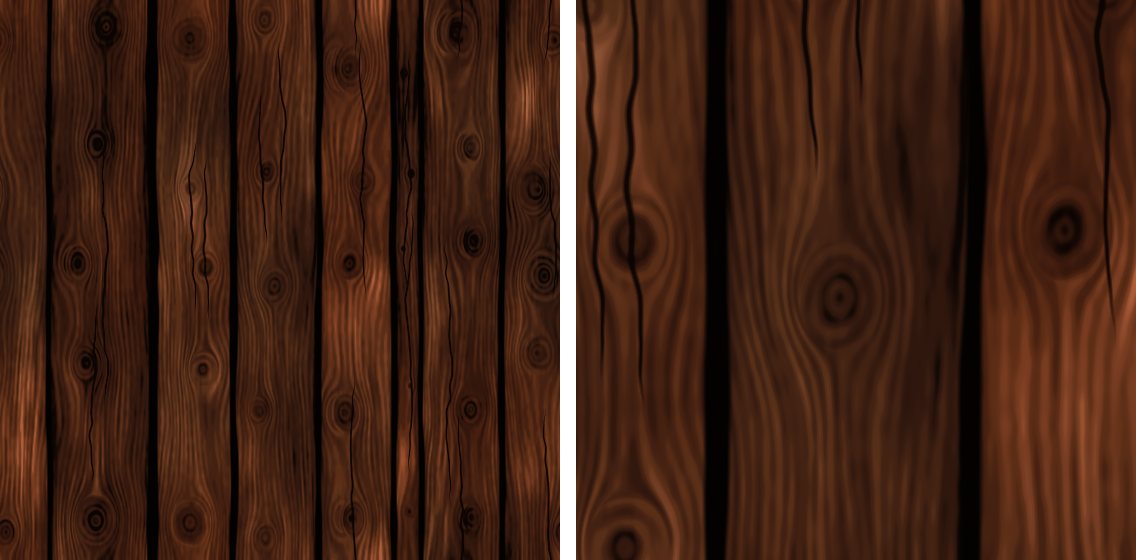
Left, the full canvas; right, a detail of the centre.
This texture is drawn by a WebGL 1 fragment shader. Its source:

```glsl
precision highp float;
// Seven weathered dark brown boards side by side, with black gaps between them.
// Grain is a periodic phase bent by noise and by flow around scattered knots;
// fibres, stains, worn patches and cracks then shift a tone looked up in a ramp.
uniform vec2 u_resolution;

const float BOARDS = 7.0;
const float RING_FREQUENCY = 700.0;

float hash(vec2 p) {
  vec3 q = fract(p.xyx * 0.1031);
  q += dot(q, q.yzx + 33.33);
  return fract((q.x + q.y) * q.z);
}

// Value noise that repeats over the unit square
float noise(vec2 p, vec2 cells, float seed) {
  vec2 q = p * cells;
  vec2 i = floor(q);
  vec2 f = fract(q);
  f = f * f * (3.0 - 2.0 * f);
  vec2 a = mod(i, cells) + seed * 17.0;
  vec2 b = mod(i + 1.0, cells) + seed * 17.0;
  return mix(mix(hash(a), hash(vec2(b.x, a.y)), f.x),
             mix(hash(vec2(a.x, b.y)), hash(b), f.x), f.y);
}

// Shortest vertical offset on the repeating canvas
float wrapOffset(float y) {
  return fract(y + 0.5) - 0.5;
}

// Seam position, half width of its gap, tone of the board to its right
vec3 seam(float index, float y) {
  float i = mod(index, BOARDS);
  vec3 s = i < 0.5 ? vec3(0.088, 0.0035, 0.36)
         : i < 1.5 ? vec3(0.273, 0.0080, 0.47)
         : i < 2.5 ? vec3(0.417, 0.0055, 0.41)
         : i < 3.5 ? vec3(0.570, 0.0045, 0.48)
         : i < 4.5 ? vec3(0.703, 0.0045, 0.38)
         : i < 5.5 ? vec3(0.752, 0.0035, 0.44)
                   : vec3(0.897, 0.0045, 0.45);
  s.x += floor(index / BOARDS) + 0.005 * (noise(vec2(0.0, y), vec2(1.0, 7.0), i + 3.0) - 0.5);
  s.y *= 0.7 + 0.6 * noise(vec2(0.0, y), vec2(1.0, 16.0), i + 11.0);
  return s;
}

// Grain shift (x) and darkness (y) from the knots of one board
vec2 knots(vec2 p, float board, float axis, float width) {
  vec2 sum = vec2(0.0);
  for (int k = 0; k < 5; k++) {
    vec2 id = vec2(float(k) + 5.0, board * 7.0 + 2.0);
    float size = hash(id + 31.0);
    float radius = width * mix(0.11, 0.25, size * size);
    vec2 center = vec2(axis + width * 0.4 * (hash(id) - 0.5),
                       (float(k) + 0.15 + 0.7 * hash(id + 13.0)) / 5.0);
    vec2 q = vec2(p.x - center.x, wrapOffset(p.y - center.y) / 1.35) / radius;
    float dd = max(dot(q, q), 0.0001);
    float d = sqrt(dd);
    float shift = dd > 1.0 ? -q.x / dd * exp(0.1 - 0.1 * dd) : d - 1.0 - q.x;
    float rough = d + 0.3 * (noise(p, vec2(120.0, 90.0), 5.0) - 0.5);
    float core = 1.0 - smoothstep(0.3, 0.65, rough);
    float rim = exp(-40.0 * (rough - 0.6) * (rough - 0.6));
    sum += vec2(shift * radius, 0.2 * core + 0.12 * rim + 0.1 * exp(-0.4 * dd));
  }
  return sum;
}

// Coverage of the long tapering splits in one board
float cracks(vec2 p, float board, float axis, float width) {
  float cover = 0.0;
  for (int k = 0; k < 2; k++) {
    vec2 id = vec2(float(k) + 41.0, board * 5.0 + 3.0);
    float along = wrapOffset(p.y - hash(id)) / mix(0.12, 0.27, hash(id + 9.0));
    float bend = noise(vec2(0.0, p.y), vec2(1.0, 9.0), id.y + id.x) - 0.5
               + 0.3 * (noise(vec2(0.0, p.y), vec2(1.0, 45.0), id.y) - 0.5);
    float x = axis + width * 0.3 * (hash(id + 5.0) - 0.5) + 0.016 * bend;
    float halfWidth = 0.0021 * max(1.0 - along * along, 0.0);
    cover = max(cover, (1.0 - smoothstep(halfWidth * 0.3, halfWidth + 0.0012, abs(p.x - x)))
                       * smoothstep(0.0, 0.0008, halfWidth));
  }
  return cover;
}

// Wood colour from soot black to bare pale wood
vec3 woodRamp(float t) {
  vec3 c = mix(vec3(0.04, 0.016, 0.008), vec3(0.19, 0.09, 0.05), smoothstep(0.0, 0.25, t));
  c = mix(c, vec3(0.26, 0.13, 0.07), smoothstep(0.25, 0.43, t));
  c = mix(c, vec3(0.34, 0.18, 0.09), smoothstep(0.43, 0.58, t));
  c = mix(c, vec3(0.44, 0.24, 0.14), smoothstep(0.58, 0.75, t));
  return mix(c, vec3(0.64, 0.38, 0.24), smoothstep(0.75, 1.0, t));
}

void main() {
  vec2 p = gl_FragCoord.xy / u_resolution;
  if (p.x < seam(0.0, p.y).x) p.x += 1.0;

  // Board under this point
  float board = 0.0;
  for (int i = 1; i < 7; i++) board += step(seam(float(i), p.y).x, p.x);
  vec3 left = seam(board, p.y);
  vec3 right = seam(board + 1.0, p.y);
  float width = right.x - left.x;
  float axis = left.x + width * mix(0.38, 0.62, hash(vec2(board, 71.0)));
  float edge = min(p.x - left.x - left.y, right.x - right.y - p.x);

  // Bent grain, rings and fibres
  vec2 knot = knots(p, board, axis, width);
  float warp = 0.045 * (noise(p, vec2(14.0, 3.0), board + 1.0) - 0.5)
             + 0.008 * (noise(p, vec2(30.0, 12.0), board + 2.0) - 0.5);
  vec2 grain = vec2(p.x + knot.x + warp, p.y);
  float ring = sin(grain.x * RING_FREQUENCY + 3.0 * noise(grain, vec2(50.0, 6.0), board));
  float fibre = noise(grain, vec2(210.0, 16.0), board + 4.0);
  float streak = noise(grain, vec2(64.0, 4.0), board + 6.0);
  float speck = noise(p, vec2(240.0, 80.0), 8.0);

  // Stains and worn patches
  float stain = noise(p, vec2(11.0, 5.0), board + 9.0);
  float worn = smoothstep(0.58, 0.9, noise(p, vec2(18.0, 6.0), board + 12.0));
  float tone = left.z + 0.07 * ring * (0.5 + streak) + 0.26 * (fibre - 0.5)
             + 0.2 * (streak - 0.5) + 0.1 * (speck - 0.5) + 0.3 * (stain - 0.5)
             + worn * (0.08 + 0.25 * fibre) - knot.y;
  tone -= 0.25 * exp(-max(edge, 0.0) / 0.008);
  tone *= 1.0 - 0.9 * cracks(p, board, axis, width);

  vec3 redTint = vec3(1.08, 0.96, 0.88);
  vec3 greyTint = vec3(0.97, 1.03, 1.08);
  vec3 color = woodRamp(tone) * mix(redTint, greyTint, noise(p, vec2(7.0, 4.0), board + 15.0));
  vec3 gapColor = vec3(0.012, 0.006, 0.004);
  gl_FragColor = vec4(mix(gapColor, color, smoothstep(-0.001, 0.003, edge)), 1.0);
}
```
